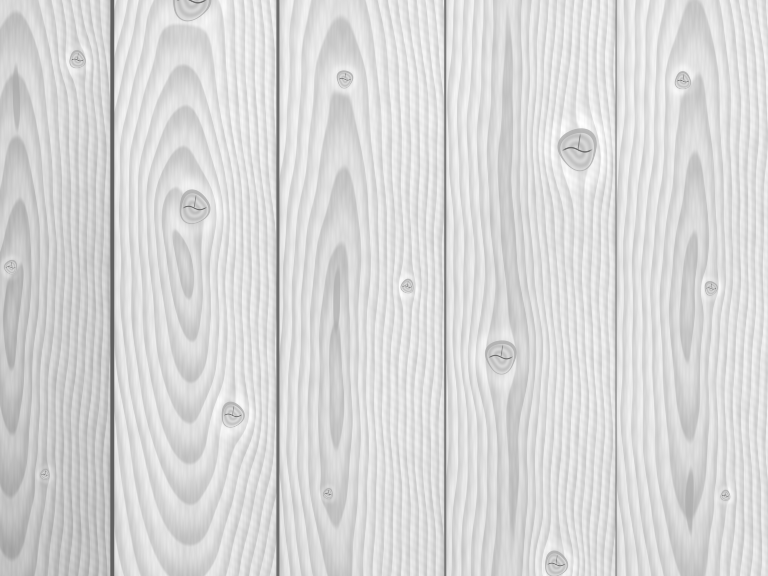
Reproduce this texture procedurally as a WebGL 2 fragment shader.

```glsl
#version 300 es
precision highp float;

uniform vec2 u_resolution;
out vec4 outColor;

const float PLANK_WIDTH = 0.288;
const float KNOT_SPACING = 0.36;
const float GRAIN_DENSITY = 62.0;
const vec3 PALE_WOOD = vec3(0.945);
const vec3 KNOT_FACE = vec3(0.79);
const vec3 RESIN = vec3(0.66);
const vec3 CRACK = vec3(0.36);
const vec3 GAP = vec3(0.38);

vec2 hash2(vec2 c) {
  vec2 s = vec2(dot(c, vec2(127.1, 311.7)), dot(c, vec2(269.5, 183.3)));
  return fract(sin(s) * 43758.55);
}

// Distance to the nearest scattered cell point
float cellNoise(vec2 p) {
  vec2 cell = floor(p), f = fract(p);
  float nearest = 2.0;
  for (int y = -1; y <= 1; y++)
    for (int x = -1; x <= 1; x++) {
      vec2 o = vec2(x, y);
      nearest = min(nearest, length(o + hash2(cell + o) - f));
    }
  return nearest;
}

// Soft-edged stroke of a given half width
float stroke(float d, float halfWidth, float px) {
  return 1.0 - smoothstep(halfWidth - 0.6 * px, halfWidth + 0.6 * px, abs(d));
}

// Gap to the right of plank k; the last boards are a little wider
float gapX(float k) {
  return 0.195 + 0.287 * k + 0.0005 * k * k * k;
}

float plankWave(float plank) {
  return sin(1.5 * plank + 0.2);
}

// Knot centre (xy) and radius (z); odd planks carry the large knots
vec3 knotAt(float plank, float j) {
  float across = 0.55 + 0.25 * cos(2.2 * (plank - 3.0) + 2.6 * j);
  float y = 0.87 + 0.13 * plankWave(plank) - KNOT_SPACING * j;
  float radius = mix(0.013, 0.031, mod(plank, 2.0)) * (1.0 - 0.2 * j);
  return vec3(gapX(plank - 1.0) + PLANK_WIDTH * across, y, radius);
}

// Push the grain sideways so that it flows around the knots
float bendAroundKnots(vec2 p, float plank) {
  float x = p.x;
  for (int j = 0; j < 3; j++) {
    vec3 k = knotAt(plank, float(j));
    vec2 v = (p - k.xy) / (k.z * vec2(1.9, 3.0));
    x -= (p.x - k.x) * 0.9 * exp(-dot(v, v));
  }
  return x;
}

// Signed distance from the wandering heart of the plank
float heartOffset(vec2 p, float plank) {
  float x = bendAroundKnots(p, plank);
  x += 0.007 * sin(6.5 * p.y + 3.0 * plank);
  x += 0.003 * sin(17.0 * p.y + 25.0 * x + 2.0 * plank);
  x += 0.0011 * sin(43.0 * p.y + 60.0 * x);
  float heart = gapX(plank - 1.0) + PLANK_WIDTH * (0.41 + 0.05 * sin(2.0 * plank));
  float d = x - heart;
  return d > 0.0 ? d * 1.15 : d * 0.95;
}

// Growth rings cut lengthwise: long arches closing over the heart
float ringField(float d, float y, float plank) {
  float slope = 0.13 + 0.1 * plankWave(plank);
  float rise = slope * (y - 0.45 + 0.12 * sin(4.0 * plank));
  return GRAIN_DENSITY * sqrt(d * d + rise * rise + 0.00004);
}

// Each ring darkens slowly, then ends in a crisp edge
float ringShade(float field) {
  float blur = fwidth(field), t = fract(field);
  float shade = smoothstep(0.15, 0.86, t) * (1.0 - smoothstep(1.0 - max(0.12, blur), 1.0, t));
  return mix(shade, 0.4, smoothstep(0.4, 1.0, blur));
}

vec3 paintKnot(vec3 color, vec2 p, vec3 knot, float px) {
  vec2 q = (p - knot.xy) / knot.z;
  float soft = px / knot.z;
  float angle = atan(q.y, q.x);
  float r = length(q * vec2(1.0, 0.9)) * (1.0 + 0.07 * sin(3.0 * angle + 90.0 * knot.x));
  vec3 face = KNOT_FACE + 0.05 * sin(15.0 * r + sin(2.0 * angle));
  color += 0.05 * exp(-4.0 * (r - 1.45) * (r - 1.45));
  color = mix(color, face, 0.85 * (1.0 - smoothstep(0.9 - soft, 1.05 + soft, r)));
  color = mix(color, RESIN, 0.75 * stroke(r - 1.0, 0.07 + 0.05 * sin(angle), soft));
  // Drying cracks across the face
  float main_ = stroke(q.y + 0.12 * sin(4.0 * q.x), 0.04, soft);
  float branch = stroke(q.x - 0.15 * q.y, 0.03, soft) * step(0.0, q.y);
  float inside = 1.0 - smoothstep(0.65, 0.9, r);
  return mix(color, CRACK, inside * max(main_, 0.7 * branch) * 0.85);
}

void main() {
  vec2 p = gl_FragCoord.xy / u_resolution.y;
  float px = 1.0 / u_resolution.y;
  float plank = 0.0;
  for (int k = 0; k < 4; k++) plank += step(gapX(float(k)), p.x);

  // Grain, darker heartwood and fine fibres
  float d = heartOffset(p, plank);
  float heartwood = exp(-d * d / 0.0011);
  float fibre = cellNoise(vec2(p.x * 190.0, p.y * 24.0));
  float blotch = sin(9.0 * p.x + 5.0 * p.y) * sin(7.0 * p.y - 13.0 * p.x + plank);
  float sawMarks = sin(420.0 * p.y + 260.0 * p.x) * smoothstep(0.02, 0.12, d);
  vec3 color = PALE_WOOD - 0.105 * ringShade(ringField(d, p.y, plank));
  color -= 0.055 * heartwood + 0.05 * (fibre - 0.25) - 0.012 * blotch - 0.009 * sawMarks;

  // The first board is greyer, above all toward its foot
  float firstBoard = 1.0 - step(0.5, plank);
  color -= firstBoard * (0.035 + 0.07 * (1.0 - p.y)) + 0.025 * (1.0 - p.y);

  // Resin streaks in the heart of every other board
  vec2 streak = vec2(d / 0.007, (p.y - 0.83 + 0.175 * plank) / 0.06);
  float resin = 1.0 - smoothstep(0.75, 1.1, length(streak));
  color = mix(color, RESIN, 0.65 * resin * (1.0 - mod(plank, 2.0)));

  for (int j = 0; j < 3; j++) color = paintKnot(color, p, knotAt(plank, float(j)), px);

  // Gaps grow thinner and fainter from left to right
  for (int k = 0; k < 4; k++) {
    float n = float(k), edge = p.x - gapX(n);
    color -= 0.06 * exp(-abs(edge) / 0.004);
    color = mix(color, GAP, stroke(edge, 0.0034 - 0.0008 * n, px) * (1.0 - 0.1 * n));
  }
  outColor = vec4(clamp(color, 0.0, 1.0), 1.0);
}
```
